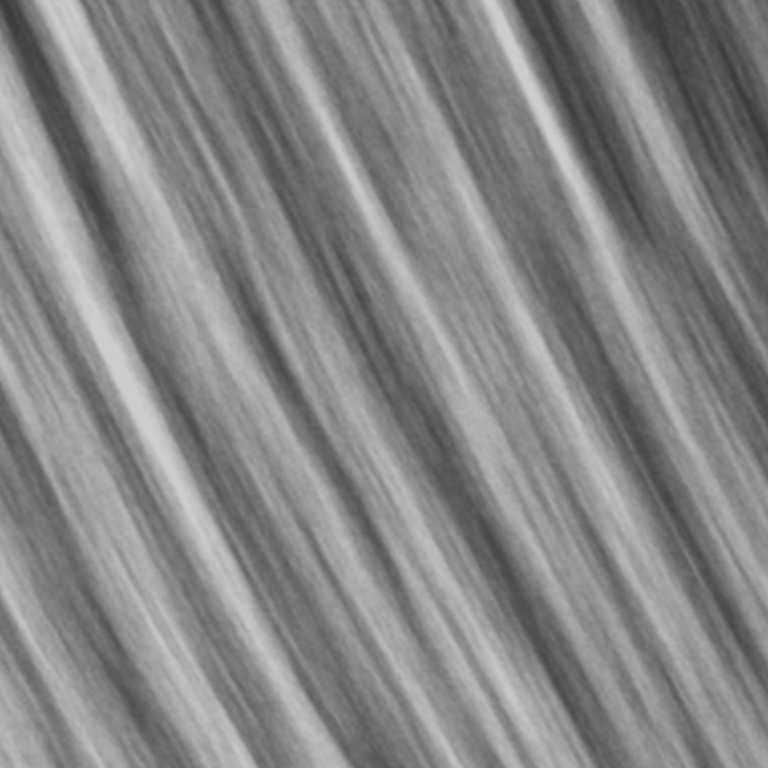
A WebGL 1 fragment shader for this texture:

```glsl
precision highp float;
// Soft grey diagonal fibres: broad folds and grooves overlaid with fine streaks.
uniform vec2 u_resolution;

float hash(vec2 cell) {
  vec3 p = fract(vec3(cell.xyx) * 0.1031);
  p += dot(p, p.yzx + 33.33);
  return fract((p.x + p.y) * p.z);
}

// Value noise in the range -1 to 1.
float noise(vec2 p) {
  vec2 cell = floor(p);
  vec2 f = fract(p);
  f = f * f * (3.0 - 2.0 * f);
  float low = mix(hash(cell), hash(cell + vec2(1.0, 0.0)), f.x);
  float high = mix(hash(cell + vec2(0.0, 1.0)), hash(cell + 1.0), f.x);
  return 2.0 * mix(low, high, f.y) - 1.0;
}

float bump(float offset, float width) {
  float d = offset / width;
  return exp(-d * d);
}

// Signed distance to the nearest of evenly spaced lines.
float repeatOffset(float x, float period) {
  return (fract(x / period + 0.5) - 0.5) * period;
}

// Light ridges, broad on the left and narrow on the right.
float ridges(float across, float along) {
  float width = mix(0.038, 0.021, smoothstep(0.28, 0.48, across));
  float strength = 0.2 + 0.05 * noise(vec2(across * 7.0 + 13.0, along * 2.0 + 5.0));
  strength *= 1.0 - smoothstep(0.82, 0.88, across);
  return strength * bump(repeatOffset(across - 0.07, 0.14), width) - 0.07;
}

// Deep grooves between every second pair of ridges.
float grooves(float across) {
  float strength = 0.13 * (1.0 - 0.6 * smoothstep(0.38, 0.5, across));
  strength *= 0.3 + 0.7 * smoothstep(-0.2, -0.1, across);
  return strength * bump(repeatOffset(across, 0.28), 0.028);
}

// Streaks from broad to hair-thin, each long along the fibre.
float streaks(float across, float along) {
  float sum = 0.08 * noise(vec2(across * 17.0 + 5.3, along * 1.1 + 3.0));
  sum += 0.14 * noise(vec2(across * 38.0 + 41.7, along * 1.7 + 17.0));
  sum += 0.09 * noise(vec2(across * 74.0 + 83.1, along * 4.5 + 29.0));
  sum += 0.06 * noise(vec2(across * 120.0 + 137.9, along * 11.0 + 53.0));
  return sum;
}

void main() {
  vec2 uv = gl_FragCoord.xy / u_resolution;
  float along = 1.0 - uv.y;

  // Gently bending coordinate across the fibres.
  float across = uv.x - 0.46 * along - 0.04 * along * along;
  across += 0.006 * noise(vec2(across * 5.0 + 9.0, along * 4.0 + 71.0));

  float shade = 0.533 - 0.03 * (across - 0.26);
  shade += ridges(across, along) - grooves(across) + streaks(across, along);
  shade -= 0.08 * smoothstep(0.82, 0.9, across);

  // Faint soft grain.
  shade += 0.025 * noise(vec2(across * 170.0, along * 75.0) + 211.0);
  shade += 0.02 * noise(uv * 190.0 + 307.0);

  // Ease the extremes into the grey range.
  float contrast = (shade - 0.525) / 0.32;
  shade = 0.525 + 0.32 * contrast / sqrt(1.0 + 0.35 * contrast * contrast);
  gl_FragColor = vec4(vec3(clamp(shade, 0.24, 0.8)), 1.0);
}
```
